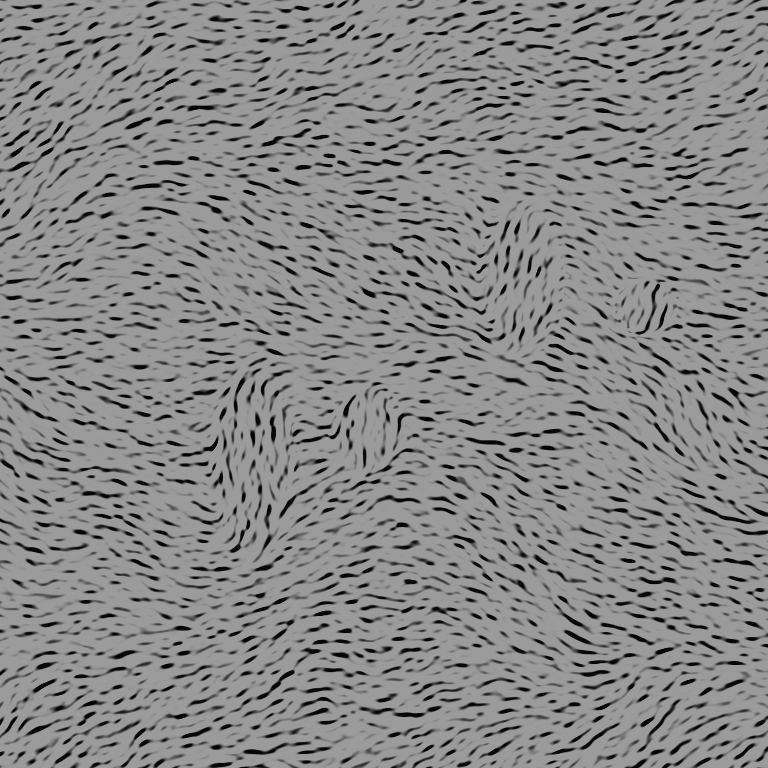
Reproduce this texture map procedurally as a Shadertoy shader.

```glsl
// Fine leather-like grain: short dark wavy creases on a flat grey ground.
// Oriented wavelets are scattered on a grid and summed (Gabor noise), their
// direction follows a slow flow field, and the crests are toned to dark ink.

const float CELL       = 0.020;  // grid cell, in canvas heights
const int   WAVELETS   = 6;      // wavelets per cell
const float FREQUENCY  = 1.38;   // crease rows per cell
const float HALF_LEN   = 0.38;   // wavelet spread along the crease, in cells
const float HALF_WIDTH = 0.27;   // wavelet spread across the crease, in cells
const float WOBBLE     = 0.75;   // random turn of single wavelets, radians
const float CREASE_AT  = 0.62;   // height where the ink sets in, in deviations
const float INK_SLOPE  = 0.45;   // darkening per deviation
const float TOE        = 0.16;   // softness of the faint smudges
const float GROUND     = 0.608;
const float INK        = 0.025;
const float TAU        = 6.2831853;

// Patches where the grain stands upright: centre xy, radius xy
const vec4 UPRIGHT[4] = vec4[4](
    vec4(0.33, 0.40, 0.060, 0.130),
    vec4(0.68, 0.64, 0.060, 0.110),
    vec4(0.48, 0.44, 0.050, 0.060),
    vec4(0.84, 0.60, 0.045, 0.040));

// Four random values from an integer lattice point
vec4 hash4(ivec3 p) {
    uvec4 v = uvec4(uvec3(p + 1000), 77u) * 1664525u + 1013904223u;
    for (int i = 0; i < 2; i++) {
        v += v.yzxy * v.wxyz;
        v ^= v >> 16u;
    }
    v.x += v.y * v.w;
    v.y += v.z * v.x;
    v.z += v.x * v.y;
    v.w += v.y * v.z;
    return vec4(v >> 8u) / 16777216.0;
}

float valueNoise(vec2 p, int seed) {
    ivec2 i = ivec2(floor(p));
    vec2 f = fract(p);
    f = f * f * (3.0 - 2.0 * f);
    float a = hash4(ivec3(i, seed)).x;
    float b = hash4(ivec3(i + ivec2(1, 0), seed)).x;
    float c = hash4(ivec3(i + ivec2(0, 1), seed)).x;
    float d = hash4(ivec3(i + ivec2(1, 1), seed)).x;
    return mix(mix(a, b, f.x), mix(c, d, f.x), f.y);
}

// Local direction of the grain
float flowAngle(vec2 p) {
    float angle = 0.28 * cos(TAU * 1.1 * p.y);
    angle += 1.1 * (valueNoise(p * 4.5, 31) - 0.5);
    angle += 0.7 * (valueNoise(p * 11.0, 32) - 0.5);
    float upright = 0.0;
    for (int i = 0; i < 4; i++) {
        float r = length((p - UPRIGHT[i].xy) / UPRIGHT[i].zw);
        upright = max(upright, smoothstep(1.15, 0.65, r));
    }
    return mix(angle, 1.5 + 0.4 * angle, upright);
}

// Sum of oriented wavelets, scaled to unit deviation
float creaseField(vec2 p, float angle) {
    vec2 q = p / CELL;
    ivec2 home = ivec2(floor(q));
    float sum = 0.0;
    for (int y = -1; y <= 1; y++)
    for (int x = -1; x <= 1; x++)
    for (int k = 0; k < WAVELETS; k++) {
        ivec2 cell = home + ivec2(x, y);
        vec4 rnd = hash4(ivec3(cell, k));
        vec2 d = q - vec2(cell) - rnd.xy;
        float r2 = dot(d, d);
        if (r2 > 1.0) continue;
        float turn = angle + WOBBLE * (rnd.z - 0.5);
        vec2 along = vec2(cos(turn), sin(turn));
        float u = dot(d, along) / HALF_LEN;
        float v = dot(d, vec2(-along.y, along.x));
        float w = v / HALF_WIDTH;
        float envelope = exp(-0.5 * (u * u + w * w)) * smoothstep(1.0, 0.6, r2);
        sum += envelope * cos(TAU * (FREQUENCY * v + rnd.w));
    }
    float variance = float(WAVELETS) * 0.25 * TAU * HALF_LEN * HALF_WIDTH;
    return sum / sqrt(variance);
}

void mainImage(out vec4 fragColor, in vec2 fragCoord) {
    vec2 p = fragCoord / iResolution.y;

    // Creases, a little stronger in some areas than in others
    float height = creaseField(p, flowAngle(p));
    height *= 0.88 + 0.26 * valueNoise(p * 9.0, 33);

    // Soft onset for smudges, then a steady ramp into black
    float ink = TOE * log(1.0 + exp((height - CREASE_AT) / TOE));
    float shade = max(GROUND - INK_SLOPE * ink, INK);

    fragColor = vec4(vec3(shade), 1.0);
}
```
